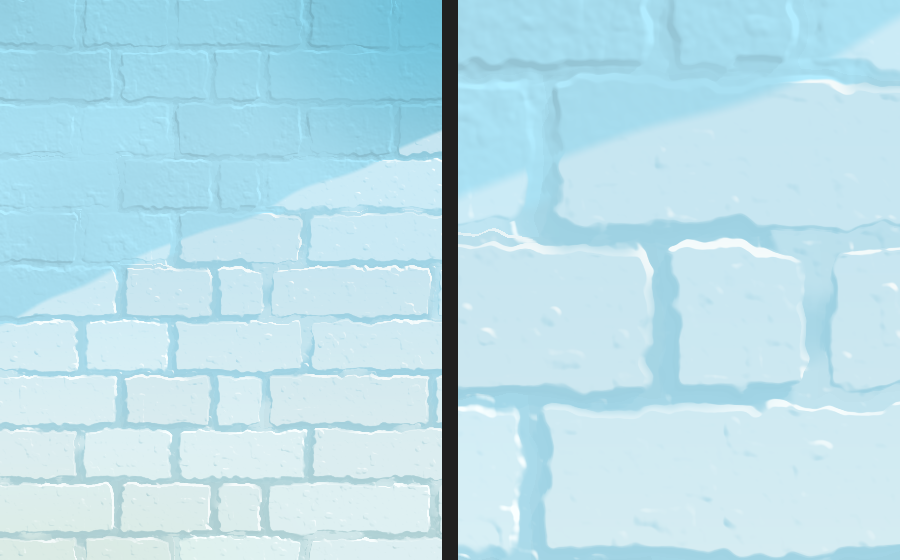
Left: the whole. Right: its middle third, enlarged.
Reproduce this texture procedurally as a Shadertoy shader.

```glsl
const float ASPECT = 0.789;            // canvas width over height
const float ROW = 0.0968;              // height of one course
const float ROW_START = -0.011;        // top of the first course
const vec2 GAP = vec2(0.0085, 0.006);  // half widths of the mortar
const float CORNER = 0.006;
const float RAGGED = 0.008;            // wander of the brick edges
const float GRAIN = 0.20;
const float SHADOW_REACH = 0.021;      // length of a full-depth shadow
const vec2 TO_LIGHT = vec2(0.6, -0.8); // y runs downward
const vec4 EVEN_JOINTS = vec4(0.143, 0.310, 0.549, 0.703);
const vec4 ODD_JOINTS = vec4(0.212, 0.381, 0.473, 0.772);

const vec3 SHADE_TOP = vec3(0.59, 0.83, 0.905);
const vec3 SHADE_CORNER = vec3(0.40, 0.73, 0.83);
const vec3 SHADE_MID = vec3(0.65, 0.862, 0.932);
const vec3 SHADE_LOW = vec3(0.71, 0.845, 0.86);
const vec3 SUN_MID = vec3(0.79, 0.915, 0.96);
const vec3 SUN_LOW = vec3(0.87, 0.94, 0.95);
const vec3 SUN_WARM = vec3(0.87, 0.935, 0.91);
const vec3 GLINT = vec3(0.98, 1.0, 1.0);

float hash(vec2 p) {
    vec3 q = fract(vec3(p.xyx) * 0.1031);
    q += dot(q, q.yzx + 33.33);
    return fract((q.x + q.y) * q.z);
}

float noise(vec2 p) {
    vec2 i = floor(p), f = fract(p);
    f = f * f * (3.0 - 2.0 * f);
    return mix(mix(hash(i), hash(i + vec2(1, 0)), f.x),
               mix(hash(i + vec2(0, 1)), hash(i + vec2(1, 1)), f.x), f.y);
}

// Brick mask in x, brick hash in y
vec2 bricks(vec2 p) {
    vec2 wobble = vec2(noise(p * 26.0), noise(p * 26.0 + 50.0)) - 0.5;
    wobble += 0.8 * (vec2(noise(p * 95.0 + 9.0), noise(p * 95.0 + 70.0)) - 0.5);
    p += RAGGED * wobble;

    float y = (p.y - ROW_START) / ROW;
    float row = floor(y);
    bool even = mod(row, 2.0) < 0.5;
    vec4 joints = even ? EVEN_JOINTS : ODD_JOINTS;
    if (even ? row > 3.0 : row < 4.0) joints.w = 2.0;

    // Nearest joints on either side
    float left = -0.1, right = 0.9, slot = 0.0;
    for (int i = 0; i < 4; i++) {
        float j = joints[i] + 0.010 * (hash(vec2(row, float(i) + 3.0)) - 0.5);
        if (p.x > j) { left = j; slot += 1.0; }
        else right = min(right, j);
    }
    vec2 halfSize = 0.5 * vec2(right - left, ROW) - GAP;
    vec2 center = vec2(0.5 * (left + right), ROW_START + (row + 0.5) * ROW);
    vec2 q = abs(p - center) - halfSize + CORNER;
    float d = length(max(q, 0.0)) + min(max(q.x, q.y), 0.0) - CORNER;

    // Mortar smeared level with the bricks in places
    float smear = 0.65 * smoothstep(0.58, 0.8, noise(p * 19.0 + 31.0));
    float mask = max(1.0 - smoothstep(-0.003, 0.003, d), smear);
    return vec2(mask, hash(vec2(row + 11.0, slot + 5.0)));
}

// Painted surface: bricks, lumps and fine grain
float height(vec2 p) {
    vec2 b = bricks(p);
    float depth = 1.0 - 0.5 * smoothstep(0.6, 0.9, b.y);
    float lumps = smoothstep(0.6, 0.95, noise(p * 75.0 + 20.0));
    float grain = noise(p * 125.0) + 0.7 * noise(p * 240.0 + 7.0);
    return b.x * depth + 0.3 * lumps + GRAIN * grain;
}

void mainImage(out vec4 fragColor, in vec2 fragCoord) {
    vec2 uv = fragCoord / iResolution.xy;
    vec2 p = vec2(uv.x * ASPECT, 1.0 - uv.y);
    float h = height(p);
    vec2 brick = bricks(p);

    // Slope toward the light, then shadows thrown by higher parts
    float slope = 3.6 * (h - height(p + TO_LIGHT * 0.002));
    float blocked = 0.0;
    for (int i = 1; i <= 5; i++) {
        float reach = float(i) / 5.0;
        blocked = max(blocked, height(p + TO_LIGHT * SHADOW_REACH * reach) - h - reach);
    }
    blocked = smoothstep(0.05, 0.3, blocked);

    // Broad diagonal shadow, falling lower in the recesses
    float shadowEdge = 0.573 - 0.429 * p.x + 0.025 * (1.0 - brick.x)
                     + 0.022 * (noise(p * 11.0) - 0.5);
    float sun = smoothstep(-0.005, 0.006, p.y - shadowEdge);

    // Colour washes down the wall
    vec3 shade = mix(SHADE_TOP, SHADE_MID, smoothstep(0.0, 0.3, p.y));
    float corner = 1.0 - smoothstep(0.0, 0.42, length(p - vec2(ASPECT, 0.0)));
    shade = mix(shade, SHADE_CORNER, 0.8 * corner);
    shade = mix(shade, SHADE_LOW, smoothstep(0.62, 0.95, p.y));
    vec3 sunlit = mix(SUN_MID, SUN_LOW, smoothstep(0.4, 0.85, p.y));
    float warmth = smoothstep(0.78, 1.0, p.y) * (1.0 - smoothstep(0.1, 0.7, p.x));
    sunlit = mix(sunlit, SUN_WARM, warmth);

    // Soft, broken relief in the shaded part
    float worn = mix(0.3, 1.0, smoothstep(0.3, 0.7, noise(p * 23.0 + 4.0)));
    vec3 dim = shade * (1.0 + 0.075 * worn * clamp(slope, -1.0, 1.0) - 0.03 * blocked);
    dim *= 0.985 + 0.03 * brick.y + 0.03 * (noise(p * 9.0) - 0.5);

    // Crisp relief in the sunlit part
    float exposure = (1.0 - 0.85 * blocked) * mix(0.15, 1.0, brick.x);
    vec3 bright = mix(shade * 0.97, sunlit, exposure);
    bright = mix(bright, GLINT, 0.95 * worn * smoothstep(0.2, 0.8, slope));
    bright = mix(bright, shade * 0.96, 0.6 * smoothstep(0.1, 0.9, -slope));
    bright *= 0.98 + 0.03 * brick.y;

    fragColor = vec4(clamp(mix(dim, bright, sun), 0.0, 1.0), 1.0);
}
```
